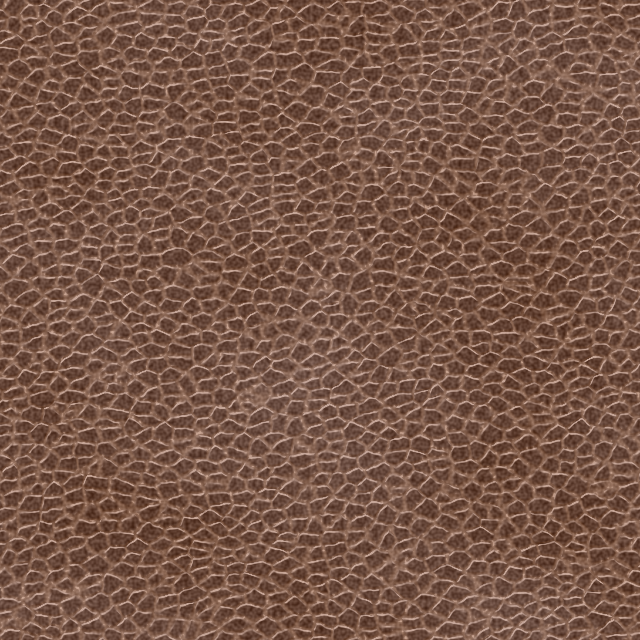
This texture is drawn by a Shadertoy shader. Its source:

```glsl
// Brown grained leather: flat, lens-shaped pebbles parted by tan creases.
// A staggered cellular pattern gives the relief, which is lit from above,
// then gradient noise adds pores, worn highlights and broad patches.

vec2 hash2(vec2 p) {
    vec3 q = fract(p.xyx * vec3(0.1031, 0.1030, 0.0973));
    q += dot(q, q.yzx + 33.33);
    return fract((q.xx + q.yz) * q.zy);
}

float cornerSlope(vec2 corner, vec2 offset) {
    float angle = 6.2832 * hash2(corner).x;
    return dot(vec2(cos(angle), sin(angle)), offset);
}

float gradientNoise(vec2 p) {
    vec2 i = floor(p), f = fract(p);
    vec2 u = f * f * f * (f * (f * 6.0 - 15.0) + 10.0);
    vec2 e = vec2(0.0, 1.0);
    return mix(mix(cornerSlope(i, f), cornerSlope(i + e.yx, f - e.yx), u.x),
               mix(cornerSlope(i + e.xy, f - e.xy), cornerSlope(i + 1.0, f - 1.0), u.x), u.y);
}

// Gap between the two nearest sites: zero in a crease, large inside a pebble.
float creaseGap(vec2 p) {
    vec2 base = floor(p);
    float nearest = 9.0, second = 9.0;
    for (int y = -2; y <= 2; y++) {
        for (int x = -2; x <= 2; x++) {
            vec2 cell = base + vec2(x, y);
            vec2 site = cell + 0.8 * hash2(cell + 70.0);
            site.x += 0.5 * mod(cell.y, 2.0);
            float d = length((site - p) * vec2(1.0, 0.7));
            second = min(second, max(nearest, d));
            nearest = min(nearest, d);
        }
    }
    return second - nearest;
}

// Pebble height from 0 in the creases to 1 on the flat tops.
float leatherHeight(vec2 uv) {
    vec2 bend = vec2(gradientNoise(uv * 5.0 + 11.0), gradientNoise(uv * 4.0 + 37.0));
    vec2 wobble = vec2(gradientNoise(uv * 75.0 + 5.0), gradientNoise(uv * 75.0 + 91.0));
    vec2 q = uv + 0.02 * bend + 0.003 * wobble;
    q = mat2(cos(0.12), -sin(0.12), sin(0.12), cos(0.12)) * q;
    float creaseWidth = 0.28 + 0.2 * gradientNoise(uv * 22.0 + 53.0);
    return smoothstep(0.01, creaseWidth, creaseGap(q * vec2(28.0, 56.0) + 20.0));
}

void mainImage(out vec4 fragColor, in vec2 fragCoord) {
    vec2 uv = fragCoord / iResolution.y;

    // Relief: upper flanks catch the light, lower flanks fall into shade.
    float height = leatherHeight(uv);
    float relief = height - leatherHeight(uv + vec2(-0.0008, 0.003));
    float crease = 1.0 - height;

    // Fine pores and broad uneven wear.
    float pores = gradientNoise(uv * 190.0) + 0.6 * gradientNoise(uv * 95.0 + 17.0);
    float patches = gradientNoise(uv * vec2(3.0, 4.0) + 3.0) + 0.5 * gradientNoise(uv * 9.0 + 29.0);
    float wear = 0.7 + 0.9 * gradientNoise(uv * 40.0 + 61.0);

    float tone = 0.395 + 0.16 * crease + 0.14 * relief + 0.15 * pores + 0.05 * patches;
    tone += 0.3 * wear * smoothstep(0.2, 0.9, relief);
    tone += 0.12 * smoothstep(0.3, 0.6, pores) * crease;
    tone = clamp(tone, 0.27, 0.78);

    // Tan dye shows in the creases; the tops are cooler and greyer.
    vec3 leather = vec3(tone, tone - 0.13, tone - 0.19);
    leather += vec3(0.018, 0.0, -0.022) * (crease - 0.35 - 0.5 * patches);
    fragColor = vec4(leather, 1.0);
}
```
